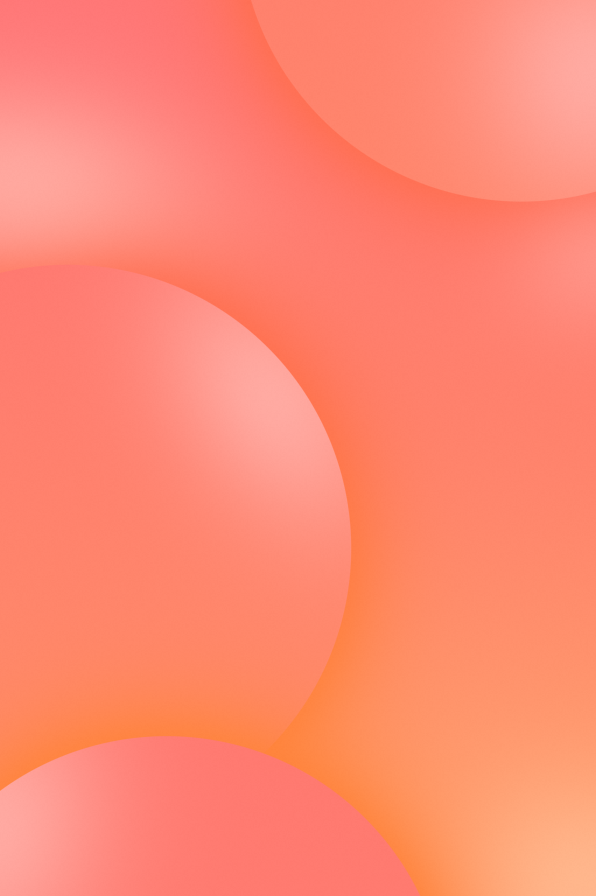
Reproduce this background procedurally as a Shadertoy shader.

```glsl
// Three large overlapping disks float over a rose to apricot backdrop.
// Each disk casts a soft orange halo, then covers it with its own gradient
// and one elliptical highlight; wide Gaussian glows light the backdrop.

// Lengths are in canvas heights
const int DISK_COUNT = 3;
const float HALO_WIDTH = 0.075;
const float HALO_STRENGTH = 0.85;
const float GRAIN_CELLS = 768.0;
const float GRAIN_AMOUNT = 0.008;

const vec3 ROSE = vec3(1.0, 0.463, 0.463);
const vec3 CORAL = vec3(1.0, 0.505, 0.425);
const vec3 APRICOT = vec3(1.0, 0.600, 0.420);
const vec3 DISK_TOP = vec3(1.0, 0.475, 0.440);
const vec3 DISK_BASE = vec3(1.0, 0.555, 0.405);
const vec3 BLUSH = vec3(1.0, 0.680, 0.650);
const vec3 PEACH = vec3(1.0, 0.715, 0.550);
const vec3 HALO_HIGH = vec3(1.0, 0.435, 0.310);
const vec3 HALO_LOW = vec3(1.0, 0.515, 0.230);

// Center x, center y, radius, gradient warmth; back to front
const vec4 DISKS[DISK_COUNT] = vec4[](
    vec4(0.582, 1.090, 0.315, 0.60),
    vec4(0.0755, 0.388, 0.3165, 1.0),
    vec4(0.186, -0.1354, 0.3138, 0.25));

// Highlight center and radii, one per disk
const vec4 HIGHLIGHTS[DISK_COUNT] = vec4[](
    vec4(0.665, 0.920, 0.135, 0.145),
    vec4(0.306, 0.555, 0.165, 0.105),
    vec4(-0.010, 0.075, 0.125, 0.160));
const float HIGHLIGHT_ANGLES[DISK_COUNT] = float[](0.0, -0.95, -0.25);

float hash(vec2 cell) {
    vec3 q = fract(vec3(cell.xyx) * 0.1031);
    q += dot(q, q.yzx + 33.33);
    return fract((q.x + q.y) * q.z);
}

// Rotated elliptical Gaussian
float glow(vec2 p, vec4 shape, float angle) {
    float c = cos(angle), s = sin(angle);
    vec2 q = p - shape.xy;
    q = vec2(c * q.x + s * q.y, c * q.y - s * q.x) / shape.zw;
    return exp(-dot(q, q));
}

vec3 backdrop(vec2 p) {
    vec3 color = mix(CORAL, ROSE, smoothstep(0.50, 1.0, p.y));
    color = mix(color, APRICOT, 1.0 - smoothstep(0.05, 0.60, p.y));
    color = mix(color, BLUSH, 0.97 * glow(p, vec4(0.03, 0.785, 0.190, 0.115), -0.15));
    color = mix(color, BLUSH, 0.55 * glow(p, vec4(0.665, 0.725, 0.100, 0.090), 0.0));
    return mix(color, PEACH, glow(p, vec4(0.655, 0.01, 0.150, 0.125), 0.0));
}

vec3 diskColor(vec2 p, int i) {
    vec4 disk = DISKS[i];
    float depth = (disk.y + disk.z - p.y) / (2.0 * disk.z);
    vec3 color = mix(DISK_TOP, DISK_BASE, clamp(depth, 0.0, 1.0) * disk.w);
    return mix(color, BLUSH, 0.92 * glow(p, HIGHLIGHTS[i], HIGHLIGHT_ANGLES[i]));
}

void mainImage(out vec4 fragColor, in vec2 fragCoord) {
    vec2 p = fragCoord / iResolution.y;
    float edge = 0.75 / iResolution.y;
    vec3 color = backdrop(p);
    vec3 haloColor = mix(HALO_LOW, HALO_HIGH, smoothstep(0.15, 0.70, p.y));

    // Halo first, then the disk over it
    for (int i = 0; i < DISK_COUNT; i++) {
        vec4 disk = DISKS[i];
        float d = length(p - disk.xy) - disk.z;
        float halo = HALO_STRENGTH * exp(-pow(max(d, 0.0) / HALO_WIDTH, 1.25) * 1.6);
        // Halos fade where the pale backdrop glows meet the disks
        halo *= 1.0 - 0.50 * glow(p, vec4(0.02, 0.74, 0.160, 0.080), 0.0);
        halo *= 1.0 - 0.45 * glow(p, vec4(0.67, 0.76, 0.130, 0.080), 0.0);
        color = mix(color, haloColor, halo);
        color = mix(color, diskColor(p, i), 1.0 - smoothstep(-edge, edge, d));
    }

    // Fine grain
    color += (hash(floor(p * GRAIN_CELLS)) - 0.5) * GRAIN_AMOUNT;
    fragColor = vec4(clamp(color, 0.0, 1.0), 1.0);
}
```
